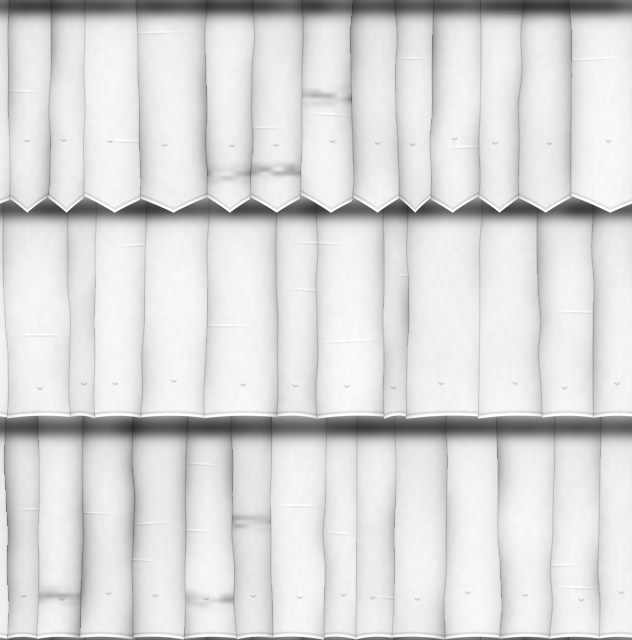
This texture map is drawn by a WebGL 2 fragment shader. Its source:

```glsl
#version 300 es
precision highp float;

uniform vec2 u_resolution;
out vec4 fragColor;

// Per-row values, bottom row first
const float ROWS = 3.0;
const vec3 BOARDS = vec3(14.0, 12.0, 13.0);
const vec3 END_HEIGHT = vec3(0.005, 0.017, 0.001);
const vec3 POINT_HEIGHT = vec3(0.0, 0.0, 0.026);
const vec3 SHADOW_HEIGHT = vec3(-0.010, -0.002, 0.006);
const vec3 NAIL_HEIGHT = vec3(0.071, 0.068, 0.114);

const float WIDTH_JITTER = 0.62;
const float LEAN = 0.045;
const float WOBBLE = 0.005;
const float BOARD_TONE = 0.985;
const float CREASE_WIDTH = 0.014;
const float SHADOW_DARKNESS = 0.62;
const float ROW_OVERLAP = 0.05;

float hash(vec2 p) {
    vec3 q = fract(p.xyx * 0.1031);
    q += dot(q, q.yzx + 33.33);
    return fract((q.x + q.y) * q.z);
}

// Value noise that wraps in x after the given period
float noise(vec2 p, float period) {
    vec2 i = floor(p), f = fract(p);
    f = f * f * (3.0 - 2.0 * f);
    float x0 = mod(i.x, period), x1 = mod(i.x + 1.0, period);
    return mix(mix(hash(vec2(x0, i.y)), hash(vec2(x1, i.y)), f.x),
               mix(hash(vec2(x0, i.y + 1.0)), hash(vec2(x1, i.y + 1.0)), f.x), f.y);
}

float bell(float d, float width) {
    return exp(-d * d / (width * width));
}

vec2 seamId(float i, int row) {
    return vec2(mod(i, BOARDS[row]), float(row) * 17.0 + 3.0);
}

// Horizontal place of a seam at height h within its row
float seam(float i, int row, float h) {
    vec2 id = seamId(i, row);
    float lean = LEAN * (hash(id + 41.0) - 0.5) * (h - 0.17);
    float wobble = WOBBLE * (noise(vec2(id.x + id.y * 20.0, h * 18.0), 2000.0) - 0.5);
    return (i + WIDTH_JITTER * (hash(id) - 0.5)) / BOARDS[row] + lean + wobble;
}

// Soft occlusion on one side of a seam, uneven along its length
float crease(float i, int row, float side, float h, float d) {
    vec2 id = seamId(i, row) + side * 71.0;
    float patches = noise(vec2(id.x + id.y * 20.0 + 500.0, h * 11.0), 4000.0);
    float strength = mix(0.07, 0.30, hash(id + 9.0)) * mix(0.4, 1.5, patches);
    return strength * exp(-d / CREASE_WIDTH);
}

// Returns tone and height above the lower end of the board
vec2 board(float x, float h, int row) {
    float first = floor(x * BOARDS[row]) - 1.0, i = first;
    for (float s = 1.0; s < 3.0; s++)
        if (x >= seam(first + s, row, h)) i = first + s;
    float left = seam(i, row, h), right = seam(i + 1.0, row, h);
    float u = (x - left) / (right - left);
    vec2 id = seamId(i, row);

    // Lower end: pointed, or slightly tilted and bowed
    float tip = mix(0.46, 0.62, hash(id + 5.0));
    float end = END_HEIGHT[row] + POINT_HEIGHT[row] * 2.0 * abs(u - tip)
        + 0.008 * (hash(id + 6.0) - 0.5) * (u - 0.5) - 0.003 * pow(2.0 * u - 1.0, 2.0);
    float above = h - end;

    // Seams and general surface
    float tone = BOARD_TONE - 0.045 * hash(id + 7.0) * noise(vec2(x * 20.0, h * 9.0 + id.y), 20.0);
    tone -= crease(i, row, 1.0, h, x - left) + crease(i + 1.0, row, 0.0, h, right - x);
    tone -= 0.10 * (1.0 - smoothstep(0.0, 0.002, min(x - left, right - x)));
    tone += 0.02 * (noise(vec2(x * 160.0, h * 90.0 + id.y), 160.0) - 0.5);
    tone -= 0.10 * bell(above - 0.006, 0.0018);
    tone += 0.08 * bell(above - 0.002, 0.002);

    // Worn bands and short scratches
    float bandHeight = mix(0.05, 0.25, hash(id + 11.0));
    float smear = noise(vec2(x * 50.0, h * 130.0 + id.y), 50.0);
    tone -= 0.28 * step(0.87, hash(id + 12.0)) * smear * bell(h - bandHeight, 0.011);
    for (float s = 0.0; s < 2.0; s++) {
        vec2 mark = id + 20.0 + s * 13.0;
        float y = mix(0.04, 0.31, hash(mark)) + 0.012 * (hash(mark + 1.0) - 0.5) * u;
        float span = bell(u - hash(mark + 2.0), 0.3) * step(0.6, hash(mark + 3.0));
        tone += 0.07 * span * (bell(h - y - 0.002, 0.0015) - bell(h - y, 0.0015));
    }

    // Nail head lit from above
    float nailX = mix(left, right, mix(0.38, 0.62, hash(id + 14.0)));
    vec2 nail = vec2(x - nailX, h - NAIL_HEIGHT[row] - 0.012 * (hash(id + 15.0) - 0.5));
    float rim = bell(length(nail) - 0.0035, 0.0015);
    tone -= 0.16 * rim * smoothstep(0.001, -0.003, nail.y);
    return vec2(min(tone, 1.0), above);
}

void main() {
    vec2 uv = gl_FragCoord.xy / u_resolution;
    float level = floor((uv.y - ROW_OVERLAP) * ROWS);
    int lowerRow = int(mod(level, ROWS)), upperRow = int(mod(level + 1.0, ROWS));
    float lowerH = uv.y - level / ROWS, upperH = lowerH - 1.0 / ROWS;
    vec2 lower = board(uv.x, lowerH, lowerRow), upper = board(uv.x, upperH, upperRow);

    // Shadow cast by the row above
    float depth = SHADOW_HEIGHT[upperRow] - upperH;
    float uneven = mix(0.85, 1.12, noise(vec2(uv.x * 24.0, float(upperRow) * 5.0), 24.0));
    float shadow = SHADOW_DARKNESS * uneven * bell(depth, depth > 0.0 ? 0.016 : 0.022);
    shadow += 0.06 * exp(-max(depth, 0.0) / 0.05);

    float pixel = 0.75 / u_resolution.y;
    float tone = mix(lower.x * (1.0 - shadow), upper.x, smoothstep(-pixel, pixel, upper.y));
    fragColor = vec4(vec3(clamp(tone, 0.0, 1.0)), 1.0);
}
```
